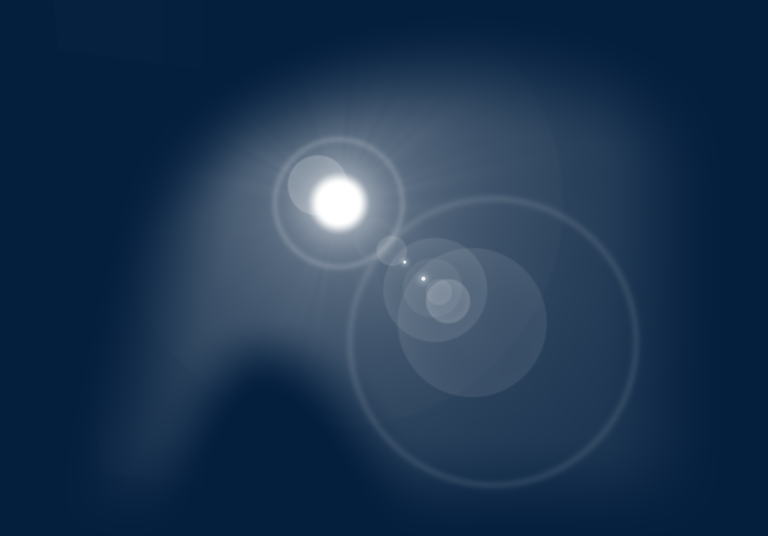
Write a Shadertoy shader that draws this background.

```glsl
// A white sun with a lens flare on deep navy blue.
// A soft-edged haze surrounds the sun; translucent discs, rings and
// sparks are screened over it. Lengths are in canvas heights.

float hash(float n) { return fract(sin(n * 127.1) * 43758.5453); }

// Smooth one-dimensional noise that repeats after a whole period.
float loopNoise(float x, float period) {
    float cell = floor(x), f = fract(x);
    f = f * f * (3.0 - 2.0 * f);
    return mix(hash(mod(cell, period)), hash(mod(cell + 1.0, period)), f);
}

float screen(float base, float light) {
    return 1.0 - (1.0 - base) * (1.0 - light);
}

// Soft half-plane: 0 below -softness, 1 above +softness.
float softSide(float signedDist, float softness) {
    return smoothstep(-softness, softness, signedDist);
}

float ring(vec2 p, vec2 center, float radius, float width) {
    float offset = (length(p - center) - radius) / width;
    return exp(-offset * offset);
}

// Translucent disc, slightly brighter towards its rim.
float disc(vec2 p, vec2 center, float radius, float blur) {
    float d = length(p - center);
    float rim = pow(min(d / radius, 1.0), 4.0);
    return softSide(radius - d, blur) * (0.75 + 0.35 * rim);
}

// Outline of the haze: arched top, slanted left side, dark hill below.
float hazeMask(vec2 p) {
    float archX = p.x - 0.874;
    float mask = softSide(0.86 - 0.6 * archX * archX - p.y, 0.12);
    mask *= softSide(p.x - 0.235 - 0.224 * (p.y - 0.18), 0.12);
    mask *= softSide(1.235 - p.x, 0.13);
    mask *= softSide(p.y - 0.09, 0.11);

    float hillX = p.x - 0.49;
    float steepness = hillX < 0.0 ? 7.2 : 4.2;
    float hill = p.y - 0.34 + steepness * hillX * hillX;
    float slope = 2.0 * steepness * hillX;
    return mask * softSide(hill / sqrt(1.0 + slope * slope), 0.075);
}

void mainImage(out vec4 fragColor, in vec2 fragCoord) {
    vec2 p = fragCoord / iResolution.y;
    float pixel = 1.0 / iResolution.y;
    vec2 sun = vec2(0.632, 0.621);
    vec2 fromSun = p - sun;
    float d = length(fromSun);

    // Haze, with faint rays and a wide, barely visible circle
    float turn = atan(fromSun.y, fromSun.x) / 6.2831853 + 0.5;
    float rays = loopNoise(turn * 90.0, 90.0) * loopNoise(turn * 37.0, 37.0);
    float haze = 0.05 + 0.42 * exp(-3.2 * d);
    haze += 0.07 * (rays - 0.25) * smoothstep(0.05, 0.13, d) * exp(-5.0 * d);
    haze += 0.014 * softSide(0.418 - d, 0.004);
    float light = haze * hazeMask(p);

    // Faint tilted panel edges near the left corners
    float panel = softSide(p.x - 0.11 + 0.1 * (p.y - 0.9), 0.003);
    float upper = softSide(p.y - 0.907 + 0.14 * (p.x - 0.11), 0.003);
    float lower = softSide(p.y - 0.132 + 0.14 * (p.x - 0.093), 0.003);
    lower *= 1.0 - smoothstep(0.13, 0.3, p.y);
    light += 0.009 * panel * (upper + lower) * (1.0 - smoothstep(0.2, 0.45, p.x));

    // Flare discs: center, radius, strength
    vec4 discs[8] = vec4[8](
        vec4(0.593, 0.654, 0.056, 0.20),
        vec4(0.699, 0.554, 0.039, 0.025),
        vec4(0.731, 0.532, 0.028, 0.13),
        vec4(0.812, 0.459, 0.097, 0.085),
        vec4(0.807, 0.463, 0.055, 0.06),
        vec4(0.819, 0.455, 0.024, 0.10),
        vec4(0.836, 0.438, 0.041, 0.16),
        vec4(0.881, 0.398, 0.139, 0.075));
    for (int i = 0; i < 8; i++) {
        vec4 c = discs[i];
        light = screen(light, c.w * disc(p, c.xy, c.z, pixel + 0.001));
    }

    // Rings around the sun and the far end of the flare
    light = screen(light, 0.14 * ring(p, sun, 0.119, 0.007));
    light = screen(light, 0.09 * ring(p, vec2(0.920, 0.362), 0.267, 0.008));

    // Two sparks, each a bright dot with a little glow
    for (int i = 0; i < 2; i++) {
        float s = float(i);
        float r = length(p - mix(vec2(0.755, 0.511), vec2(0.790, 0.480), s));
        float size = 0.0032 + 0.001 * s;
        float spark = softSide(size - r, pixel + 0.0005);
        light = screen(light, max(0.9 * spark, 0.3 * exp(-r * r / (6.0 * size * size))));
    }

    // Sun: soft bloom and solid core
    light = screen(light, 0.5 * exp(-d * d / 0.0049));
    light = screen(light, 1.0 - smoothstep(0.036, 0.062, d));

    vec3 navy = vec3(0.016, 0.122, 0.243);
    fragColor = vec4(mix(navy, vec3(1.0), clamp(light, 0.0, 1.0)), 1.0);
}
```
